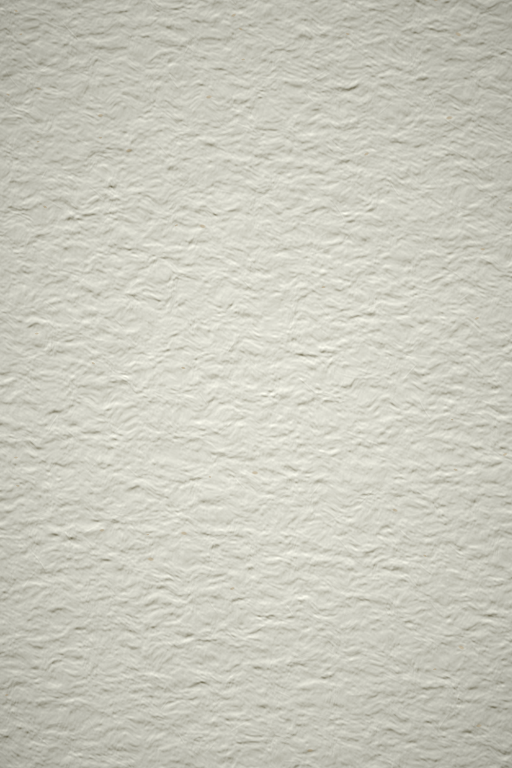
Give the GLSL for this texture, as a Shadertoy shader.

```glsl
// Cream handmade paper: fine horizontal embossed grain, fibres, tan flecks and a soft vignette.

const vec3 PAPER = vec3(0.862, 0.860, 0.816);
const vec3 FLECK = vec3(0.66, 0.56, 0.40);
const vec2 LIGHT_STEP = vec2(-0.0010, 0.0030);

float hash(vec2 p) {
    return fract(sin(dot(p, vec2(127.1, 311.7))) * 43758.5453);
}

vec2 hash2(vec2 p) {
    return vec2(hash(p), hash(p + 37.3));
}

vec2 rotate(vec2 p, float angle) {
    float c = cos(angle), s = sin(angle);
    return vec2(c * p.x - s * p.y, s * p.x + c * p.y);
}

float noise(vec2 p) {
    vec2 cell = floor(p), f = fract(p);
    f = f * f * f * (f * (f * 6.0 - 15.0) + 10.0);
    float low = mix(hash(cell), hash(cell + vec2(1, 0)), f.x);
    float high = mix(hash(cell + vec2(0, 1)), hash(cell + vec2(1, 1)), f.x);
    return mix(low, high, f.y);
}

// Relief of the sheet: flattened ridges at several sizes, tilted both ways.
float relief(vec2 p) {
    vec2 bend = vec2(noise(p * 38.0), noise(p * 38.0 + 19.0)) - 0.5;
    p += bend * vec2(0.012, 0.010);
    float h = noise(rotate(p, 0.16) * vec2(42.0, 105.0));
    h += 0.60 * noise(rotate(p, -0.24) * vec2(85.0, 185.0) + 7.0);
    h += 0.42 * noise(rotate(p, 0.38) * vec2(150.0, 300.0) + 23.0);
    h += 0.22 * noise(rotate(p, -0.50) * vec2(280.0, 400.0) + 51.0);
    return h;
}

// Thin scattered fibres, one per cell, searched over the neighbours.
float fibres(vec2 p, float cellSize, float halfWidth) {
    vec2 home = floor(p / cellSize);
    float cover = 0.0;
    for (int y = -1; y <= 1; y++)
    for (int x = -1; x <= 1; x++) {
        vec2 id = home + vec2(x, y);
        vec2 d = p - (id + hash2(id)) * cellSize;
        d = rotate(d, (hash(id + 5.7) - 0.5) * 2.2);
        d.y += d.x * d.x * 12.0 * (hash(id + 9.1) - 0.5);
        float halfLength = cellSize * mix(0.15, 0.45, hash(id + 2.9));
        float along = 1.0 - smoothstep(0.5, 1.0, abs(d.x) / halfLength);
        float across = 1.0 - smoothstep(0.0, halfWidth, abs(d.y));
        cover = max(cover, along * across * hash(id + 71.0));
    }
    return cover;
}

// Sparse soft-edged flecks kept inside their cells.
float flecks(vec2 p, float cellSize, float share) {
    vec2 id = floor(p / cellSize);
    vec2 d = p - (id + mix(vec2(0.2), vec2(0.8), hash2(id + 3.3))) * cellSize;
    d = rotate(d, hash(id + 8.2) - 0.5) * vec2(0.65, 1.2);
    float radius = mix(0.0015, 0.0036, hash(id + 6.4));
    float present = step(hash(id + 14.5), share);
    return present * (1.0 - smoothstep(0.3, 1.0, length(d) / radius));
}

float vignette(vec2 uv) {
    vec2 d = uv - vec2(0.5, 0.49);
    return dot(d * d, vec2(0.34, 0.46));
}

void mainImage(out vec4 fragColor, in vec2 fragCoord) {
    vec2 uv = fragCoord / iResolution.xy;
    vec2 p = fragCoord / iResolution.y;

    // Broad light falloff with slight mottling.
    vec3 color = PAPER - vignette(uv);
    color += 0.016 * (noise(p * vec2(14.0, 26.0)) - 0.5);

    // Raking light from above; crevices turn warmer.
    float slope = relief(p) - relief(p + LIGHT_STEP);
    float lit = max(slope, 0.0), shadow = max(-slope, 0.0);
    color += 0.15 * lit * vec3(1.0, 1.0, 0.97);
    color -= (0.13 * shadow + 0.14 * shadow * shadow) * vec3(1.0, 1.05, 1.18);

    // Fibres with a faint shadow below, then tooth and flecks.
    color += 0.032 * fibres(p, 0.045, 0.0016);
    color -= 0.022 * fibres(p + vec2(0.0, 0.0024), 0.045, 0.0016);
    color += 0.024 * (noise(p * 470.0) - 0.5);
    color = mix(color, FLECK, 0.42 * flecks(p, 0.036, 0.09));

    fragColor = vec4(clamp(color, 0.0, 1.0), 1.0);
}
```
